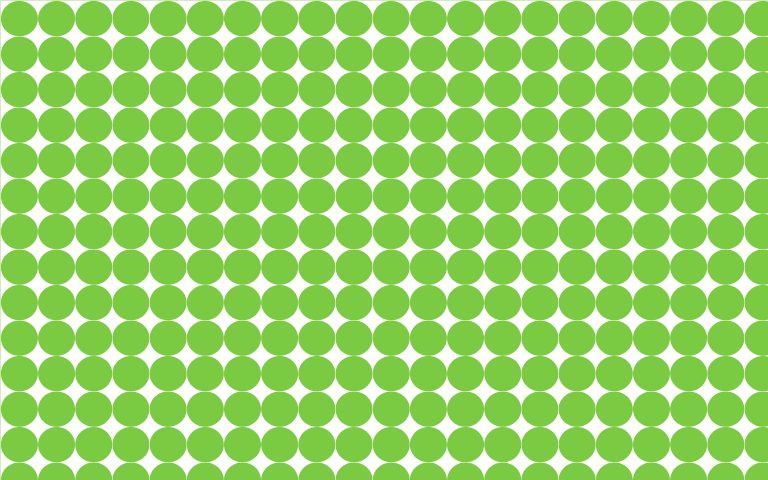
This pattern is drawn by a Shadertoy shader. Its source:

```glsl
// Green, slightly wide dots that touch in a square-like grid on white, with a faint top and left rim.

// Lengths are fractions of the canvas height, measured from the top left corner.
const vec2  CELL         = vec2(0.07746, 0.07396);  // spacing of the dots
const vec2  FIRST_CENTER = vec2(0.0404, 0.0388);    // centre of the top left dot
const float DOT_FILL     = 0.995;                   // dot size relative to its cell
const float RIM_WIDTH    = 0.0018;
const float RIM_STRENGTH = 0.4;
const vec3  DOT_COLOR    = vec3(0.478, 0.792, 0.259);
const vec3  PAPER_COLOR  = vec3(1.0);

// Approximate signed distance to an axis-aligned ellipse, negative inside.
float ellipseDistance(vec2 p, vec2 radii) {
    float scaled = length(p / radii);
    float slope = length(p / (radii * radii));
    return scaled * (scaled - 1.0) / max(slope, 1e-4);
}

// Share of a pixel covered by the shape at the given distance.
float coverage(float dist, float pixel) {
    return clamp(0.5 - dist / pixel, 0.0, 1.0);
}

void mainImage(out vec4 fragColor, in vec2 fragCoord) {
    float pixel = 1.0 / iResolution.y;
    vec2 pos = vec2(fragCoord.x, iResolution.y - fragCoord.y) * pixel;

    // Repeat one dot per cell, centred on the cell origin
    vec2 local = (fract((pos - FIRST_CENTER) / CELL + 0.5) - 0.5) * CELL;
    float dots = coverage(ellipseDistance(local, 0.5 * CELL * DOT_FILL), pixel);

    // Pale rim along the top and left edges
    float rim = coverage(min(pos.x, pos.y) - RIM_WIDTH, pixel);

    float ink = mix(dots, RIM_STRENGTH, rim);
    fragColor = vec4(mix(PAPER_COLOR, DOT_COLOR, ink), 1.0);
}
```
